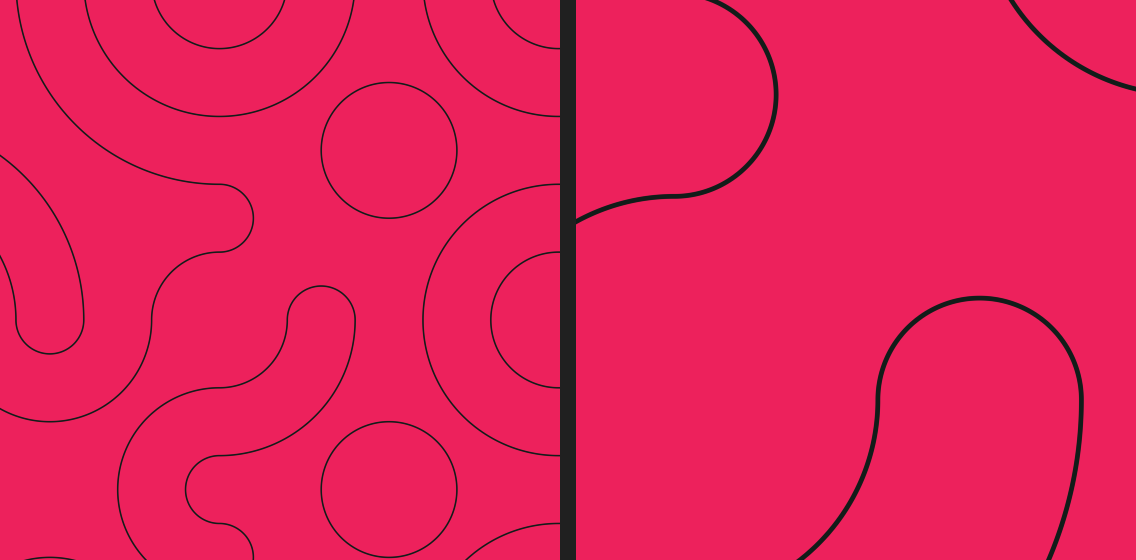
Left, the full canvas; right, a detail of the centre.
This pattern is drawn by a WebGL 2 fragment shader. Its source:

```glsl
#version 300 es
precision highp float;
// Multi-line Truchet tiles: thin dark arcs, caps and rings on a crimson ground.

uniform vec2 u_resolution;
out vec4 fragColor;

const float CANVAS_SPAN = 16.51;  // canvas height; one tile is 10 units wide
const vec2 GRID_OFFSET = vec2(3.53, 0.567);

// Distance to a circle outline
float ring(vec2 p, vec2 center, float radius) {
    return abs(length(p - center) - radius);
}

// Distance to concentric outlines of radius first, first + 2, ...
float rings(vec2 p, vec2 center, float first, int count) {
    float d = 1e3;
    for (int i = 0; i < count; i++) {
        d = min(d, ring(p, center, first + 2.0 * float(i)));
    }
    return d;
}

// Arcs in three corners, two caps near the fourth, and a ring in the middle
float ringTile(vec2 p) {
    float d = ring(p, vec2(5.0), 2.0);
    for (int i = 0; i < 3; i++) {
        vec2 corner = vec2(i > 0, i > 1) * 10.0;
        d = min(d, rings(p, corner, 2.0, 2));
    }
    d = min(d, ring(p, vec2(0.0, 7.0), 1.0));
    return min(d, ring(p, vec2(3.0, 10.0), 1.0));
}

// Three arcs around one pair of opposite corners, one around the other pair
float diagonalTile(vec2 p) {
    float wide = min(rings(p, vec2(10.0, 0.0), 2.0, 3),
                     rings(p, vec2(0.0, 10.0), 2.0, 3));
    float small = min(ring(p, vec2(0.0), 2.0), ring(p, vec2(10.0), 2.0));
    return min(wide, small);
}

// Two concentric half circles on the middle of each side
float capTile(vec2 p) {
    vec2 q = abs(p - 5.0);
    if (q.y > q.x) q = q.yx;
    return rings(q, vec2(5.0, 0.0), 1.0, 2);
}

void main() {
    // Grid coordinates, with y pointing down
    vec2 p = vec2(gl_FragCoord.x, u_resolution.y - gl_FragCoord.y);
    p = p / u_resolution.y * CANVAS_SPAN + GRID_OFFSET;
    vec2 cell = mod(floor(p / 10.0), 2.0);
    vec2 local = mod(p, 10.0);

    // Tile choice by column, then by row
    float d;
    if (cell.x > 0.5) d = ringTile(local);
    else if (cell.y < 0.5) d = diagonalTile(local);
    else d = capTile(local);

    // Smooth line over the flat ground
    float halfWidth = 0.0235;
    float blur = 0.65 * CANVAS_SPAN / u_resolution.y;
    float line = 1.0 - smoothstep(halfWidth - blur, halfWidth + blur, d);

    vec3 crimson = vec3(0.93, 0.13, 0.36);
    vec3 ink = vec3(0.07, 0.11, 0.10);
    fragColor = vec4(mix(crimson, ink, line), 1.0);
}
```
